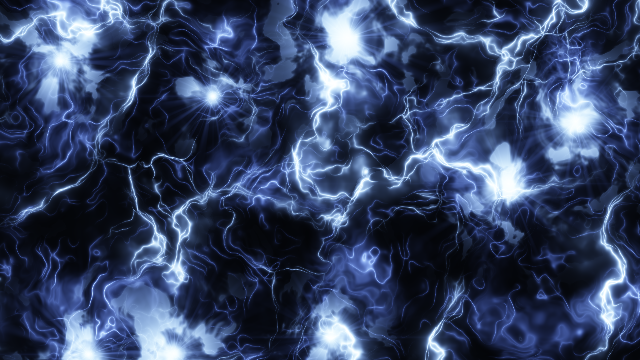
Reproduce this background procedurally as a WebGL 2 fragment shader.

```glsl
#version 300 es
precision highp float;
// Branching electric arcs with blue wisps and white-hot flares on near-black.

uniform vec2 u_resolution;
out vec4 fragColor;

const vec3 ARC_TINT = vec3(0.84, 1.20, 2.00);   // absorption-style tints:
const vec3 HAZE_TINT = vec3(0.62, 0.88, 2.05);  // colour = 1 - exp(-energy * tint)
const int WISP_LAYERS = 3;
const int FLARES = 8;

vec2 hash22(vec2 p) {
    vec3 h = fract(p.xyx * vec3(0.1031, 0.1030, 0.0973));
    h += dot(h, h.yzx + 33.33);
    return fract((h.xx + h.yz) * h.zy);
}

// Gradient noise, roughly -0.6 to 0.6
float gradientNoise(vec2 p) {
    vec2 i = floor(p), f = fract(p);
    vec2 u = f * f * f * (f * (f * 6.0 - 15.0) + 10.0);
    vec2 e = vec2(0.0, 1.0);
    float a = dot(hash22(i) * 2.0 - 1.0, f);
    float b = dot(hash22(i + e.yx) * 2.0 - 1.0, f - e.yx);
    float c = dot(hash22(i + e.xy) * 2.0 - 1.0, f - e.xy);
    float d = dot(hash22(i + e.yy) * 2.0 - 1.0, f - e.yy);
    return mix(mix(a, b, u.x), mix(c, d, u.x), u.y);
}

float fbm(vec2 p) {
    float sum = 0.0, amplitude = 1.0;
    for (int i = 0; i < 4; i++) {
        sum += amplitude * gradientNoise(p);
        p = mat2(1.6, 1.2, -1.2, 1.6) * p + 7.3;
        amplitude *= 0.5;
    }
    return sum;
}

vec2 noiseVector(vec2 p) {
    return vec2(gradientNoise(p), gradientNoise(p + 41.7));
}

// Distance to the borders of jittered, slanted cells
float webDistance(vec2 p, float density) {
    vec2 q = vec2(p.x - 0.3 * p.y, 0.8 * p.y) * density;
    vec2 cell = floor(q), nearest = vec2(9.0), second = vec2(9.0);
    for (int y = -1; y <= 1; y++) {
        for (int x = -1; x <= 1; x++) {
            vec2 site = cell + vec2(x, y);
            vec2 d = site + hash22(site + 20.0) - q;
            if (dot(d, d) < dot(nearest, nearest)) { second = nearest; nearest = d; }
            else if (dot(d, d) < dot(second, second)) second = d;
        }
    }
    return 0.5 * (dot(second, second) - dot(nearest, nearest)) / distance(second, nearest) / density;
}

// Bright line with a soft skirt
float filament(float dist, float width) {
    float ratio = width / (dist + width);
    return ratio * ratio;
}

// Torn strands that loosely follow one web
float bundle(vec2 p, vec2 webPoint, float density, int strands, float maxWidth) {
    float sum = 0.0;
    for (int i = 0; i < strands; i++) {
        float seed = float(i) * 13.7 + density;
        vec2 spread = 0.06 * noiseVector(p * 7.0 + seed) + 0.032 * noiseVector(p * 19.0 + seed)
                    + 0.012 * noiseVector(p * 48.0 + seed);
        float strength = smoothstep(-0.2, 0.35, gradientNoise(p * 13.0 + seed + 90.0));
        float width = maxWidth * mix(0.35, 1.0, strength);
        sum += strength * filament(webDistance(webPoint + spread, density), width);
    }
    return sum;
}

// x: white core, y: blue halo, rays and streak
vec2 flare(vec2 offset, float size, float ragged, float seed) {
    float r = length(offset);
    vec2 direction = offset / max(r, 1e-4);
    float core = 5.0 * exp(-r * (1.0 + ragged) / size);
    float rays = 1.2 * max(gradientNoise(direction * 9.0 + seed * 9.1), 0.0) * exp(-r / (3.5 * size));
    float halo = 0.3 * exp(-r / (2.4 * size));
    float streak = 0.12 * exp(-abs(offset.y) / 0.003 - abs(offset.x) / 0.2);
    return vec2(core, halo + rays + streak);
}

void main() {
    vec2 p = gl_FragCoord.xy / u_resolution.y;
    float aspect = u_resolution.x / u_resolution.y;
    vec2 warp = vec2(fbm(p * 3.0 + 3.1), fbm(p * 3.0 + 57.4));

    // Flares, spread over a jittered 4 by 2 grid
    float ragged = clamp(2.4 * fbm(p * 11.0 + warp), -0.55, 1.5);
    vec2 flares = vec2(0.0);
    float nearFlare = 0.0;
    for (int i = 0; i < FLARES; i++) {
        vec2 slot = vec2(i % 4, i / 4);
        vec2 centre = (slot + hash22(slot + 5.0)) / vec2(4.0, 2.0) * vec2(aspect, 1.0);
        float size = mix(0.014, 0.032, hash22(slot + 71.0).x);
        flares += flare(p - centre, size, ragged, float(i));
        nearFlare += exp(-length(p - centre) / (2.2 * size));
    }

    // Main arcs and their thinner branches
    vec2 webPoint = p + 0.2 * warp + 0.03 * noiseVector(p * 11.0);
    float live = smoothstep(-0.15, 0.25, gradientNoise(p * 2.3 + 12.0)) + 0.4 * nearFlare;
    float branchLive = smoothstep(-0.1, 0.3, gradientNoise(p * 3.1 + 64.0));
    float arcs = 4.5 * live * bundle(p, webPoint, 2.6, 4, 0.0046);
    arcs += 2.0 * branchLive * bundle(p, webPoint, 5.0, 2, 0.0028);
    float arcGlow = 0.2 * live * exp(-webDistance(webPoint, 2.6) / 0.035);

    // Thin broken wisps and ragged tufts gathered in clumps
    float clump = smoothstep(0.0, 0.38, gradientNoise(p * 3.6 + 31.0) + 0.25 * warp.x);
    vec2 wispPoint = p + 0.2 * warp + 0.05 * noiseVector(p * 14.0) + 0.016 * noiseVector(p * 37.0);
    float wisps = 0.0, frequency = 5.0;
    for (int i = 0; i < WISP_LAYERS; i++) {
        float seed = float(i) * 23.0;
        float ridge = abs(gradientNoise(wispPoint * frequency + seed));
        float broken = smoothstep(-0.05, 0.3, gradientNoise(p * 9.0 + seed + 5.0));
        wisps += 2.0 * broken * filament(ridge / frequency, 0.0023);
        frequency *= 1.7;
    }
    wisps *= 0.22 + clump + 0.4 * nearFlare;
    float tufts = 0.5 * clump * exp(-6.0 * abs(fbm(p * 7.0 + 2.0 * warp)));

    float white = 0.015 + arcs + arcGlow + flares.x;
    float blue = wisps + tufts + flares.y;
    fragColor = vec4(1.0 - exp(-(white * ARC_TINT + blue * HAZE_TINT)), 1.0);
}
```
